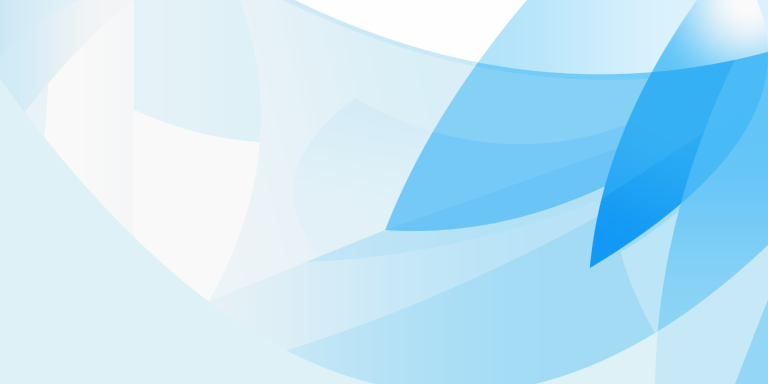
A Shadertoy shader for this background:

```glsl
// Abstract backdrop of overlapping translucent blue petals and sweeping arcs on white.

const vec3 PAPER     = vec3(0.975, 0.975, 0.975);
const vec3 MIST      = vec3(0.90, 0.95, 0.97);
const vec3 ICE       = vec3(0.82, 0.92, 0.965);
const vec3 SKY       = vec3(0.67, 0.87, 0.96);
const vec3 AZURE     = vec3(0.52, 0.82, 0.965);
const vec3 BRIGHT    = vec3(0.32, 0.75, 0.97);
const vec3 DEEP      = vec3(0.17, 0.67, 0.95);
const vec3 DEEP_TIP  = vec3(0.07, 0.60, 0.96);
const float PANEL_X  = 0.349;  // vertical seam on the left

// Parabola that takes the values v at the positions k.
float bend(float t, vec3 k, vec3 v) {
    float first = (v.y - v.x) / (k.y - k.x);
    float second = ((v.z - v.y) / (k.z - k.y) - first) / (k.z - k.x);
    return v.x + (t - k.x) * (first + second * (t - k.y));
}

// Antialiased half plane: 1 where d is positive.
float cover(float d) {
    return clamp(d / max(fwidth(d), 1e-5) + 0.5, 0.0, 1.0);
}

float above(vec2 p, vec3 xs, vec3 ys) { return cover(p.y - bend(p.x, xs, ys)); }
float rightOf(vec2 p, vec3 ys, vec3 xs) { return cover(p.x - bend(p.y, ys, xs)); }

// Pale shapes at the left.
vec3 leftShapes(vec2 p) {
    float panel = cover(p.x - PANEL_X);
    vec3 col = mix(PAPER, vec3(0.96, 0.965, 0.97), smoothstep(0.2, 0.35, p.x) * (1.0 - panel));

    // Hanging tile and the large pale field beside it
    float tile = panel * above(p, vec3(0.349, 0.495, 0.677), vec3(0.714, 0.661, 0.63));
    col = mix(col, mix(MIST, vec3(0.87, 0.945, 0.97), smoothstep(0.35, 0.68, p.x)), tile);
    float field = rightOf(p, vec3(0.245, 0.635, 1.0), vec3(0.56, 0.677, 0.625));
    vec3 fieldCol = mix(vec3(0.925, 0.955, 0.97), vec3(0.85, 0.935, 0.97),
                        smoothstep(0.55, 1.25, p.x + 0.25 * (p.y - 0.5)));
    col = mix(col, fieldCol, field * panel);

    // Side strips
    float mid = (1.0 - rightOf(p, vec3(0.26, 0.48, 0.70), vec3(0.075, 0.10, 0.12)));
    col = mix(col, vec3(0.91, 0.95, 0.97), mid);
    float strip = 1.0 - rightOf(p, vec3(0.26, 0.40, 0.61), vec3(0.013, 0.052, 0.065));
    col = mix(col, ICE, 0.75 * strip);

    // Lower lobe
    float lobe = (1.0 - above(p, vec3(0.099, 0.234, 0.349), vec3(0.375, 0.284, 0.133)))
               * cover(p.y - 0.12 + 1.8 * p.x) * (1.0 - panel);
    vec3 lobeCol = mix(vec3(0.86, 0.94, 0.97), vec3(0.94, 0.96, 0.97), smoothstep(0.02, 0.33, p.x));
    col = mix(col, lobeCol, lobe);

    // Corner bands
    float band = above(p, vec3(0.0, 0.156, 0.349), vec3(0.622, 0.818, 1.0)) * (1.0 - panel);
    col = mix(col, mix(ICE, vec3(0.95, 0.955, 0.96), smoothstep(0.0, 0.27, p.x)), band);
    float corner = above(p, vec3(0.0, 0.10, 0.21), vec3(0.85, 0.94, 1.0)) * (1.0 - panel);
    return mix(col, mix(vec3(0.80, 0.91, 0.96), MIST, p.x / 0.21), corner);
}

// Wide ribbons along the bottom.
vec3 ribbons(vec3 col, vec2 p) {
    float swath = cover(p.x - PANEL_X)
                * (1.0 - above(p, vec3(0.349, 0.677, 1.003), vec3(0.133, 0.269, 0.401)));
    float along = smoothstep(0.35, 1.45, p.x);
    vec3 swathCol = mix(vec3(0.92, 0.95, 0.965), vec3(0.72, 0.89, 0.97), along);
    float upper = above(p, vec3(0.625, 1.094, 1.5625), vec3(0.318, 0.349, 0.479));
    swathCol = mix(swathCol, SKY, 0.45 * upper);
    float lower = 1.0 - above(p, vec3(0.417, 1.042, 1.5625), vec3(0.0, 0.193, 0.44));
    swathCol = mix(swathCol, mix(vec3(0.84, 0.93, 0.97), vec3(0.64, 0.86, 0.96), along), lower);
    return mix(col, swathCol, swath);
}

void mainImage(out vec4 fragColor, in vec2 fragCoord) {
    vec2 p = fragCoord / iResolution.xy * vec2(2.0, 1.0);
    vec3 col = leftShapes(p);

    // Rounded lobe at the centre
    float crest = 1.0 - above(p, vec3(0.924, 1.12, 1.40), vec3(0.745, 0.66, 0.626));
    float lobe = crest * rightOf(p, vec3(0.45, 0.60, 0.745), vec3(0.77, 0.79, 0.924));
    col = mix(col, mix(vec3(0.88, 0.945, 0.97), ICE, smoothstep(0.45, 0.75, p.y)), 0.7 * lobe);
    col = ribbons(col, p);

    // White sky over the upper arc, with a thin tinted rim
    vec3 arcX = vec3(0.768, 1.458, 2.0);
    float overArc = above(p, arcX, vec3(1.0, 0.81, 0.865));
    float rim = above(p, arcX, vec3(0.985, 0.797, 0.84)) * (1.0 - overArc);
    col = mix(col, SKY, 0.35 * rim);
    col = mix(col, vec3(0.995), overArc);

    // Large leaf
    float leaf = rightOf(p, vec3(0.401, 0.70, 1.0), vec3(1.003, 1.153, 1.372))
               * above(p, vec3(1.003, 1.302, 1.578), vec3(0.401, 0.422, 0.516));
    vec3 leafCol = mix(AZURE, vec3(0.46, 0.79, 0.97), crest);
    float fold = cover(0.401 + 0.352 * (p.x - 1.003) - p.y);
    leafCol = mix(leafCol, vec3(0.40, 0.76, 0.96), 0.7 * fold);
    leafCol = mix(leafCol, BRIGHT, 0.35 * rim);
    vec3 veil = mix(vec3(0.70, 0.89, 0.98), vec3(0.86, 0.95, 0.99), smoothstep(1.25, 1.8, p.x));
    col = mix(col, mix(leafCol, veil, overArc), leaf);

    // Crossing facets at the lower right
    float facet = rightOf(p, vec3(0.0, 0.133, 0.349), vec3(1.797, 1.706, 1.615))
                * (1.0 - above(p, vec3(1.536, 1.667, 1.771), vec3(0.302, 0.375, 0.453)));
    col = mix(col, vec3(0.76, 0.91, 0.97), 0.8 * facet);
    float underSweep = 1.0 - above(p, vec3(1.393, 1.706, 2.0), vec3(0.0, 0.133, 0.362));
    float petal = rightOf(p, vec3(0.0, 0.492, 0.844), vec3(1.706, 1.779, 1.914));
    vec3 petalCol = mix(vec3(0.55, 0.83, 0.96), vec3(0.39, 0.77, 0.97), smoothstep(0.15, 0.65, p.y));
    col = mix(col, petalCol, petal * (1.0 - overArc));
    vec3 sweepCol = mix(vec3(0.87, 0.945, 0.97), vec3(0.78, 0.915, 0.97), petal);
    sweepCol = mix(sweepCol, vec3(0.58, 0.84, 0.96), cover(p.x - 1.914 - 0.39 * p.y));
    col = mix(col, sweepCol, underSweep);

    // Dark leaf, fading to a white glow in the top corner
    float dark = rightOf(p, vec3(0.302, 0.635, 1.0), vec3(1.536, 1.615, 1.815))
               * (1.0 - rightOf(p, vec3(0.302, 0.57, 0.87), vec3(1.536, 1.875, 2.0)));
    vec3 darkCol = mix(DEEP_TIP, DEEP, smoothstep(0.35, 0.75, p.y + 0.5 * (p.x - 1.6)));
    darkCol = mix(darkCol, BRIGHT, 0.75 * petal);
    darkCol = mix(darkCol, BRIGHT, 0.25 * cover(p.y - 0.49 - 0.65 * (p.x - 1.58)));
    vec3 glow = mix(vec3(0.38, 0.77, 0.97), vec3(0.98), smoothstep(0.28, 0.02, length(p - vec2(1.95, 1.0))));
    col = mix(col, mix(darkCol, glow, overArc), dark);

    fragColor = vec4(col, 1.0);
}
```
